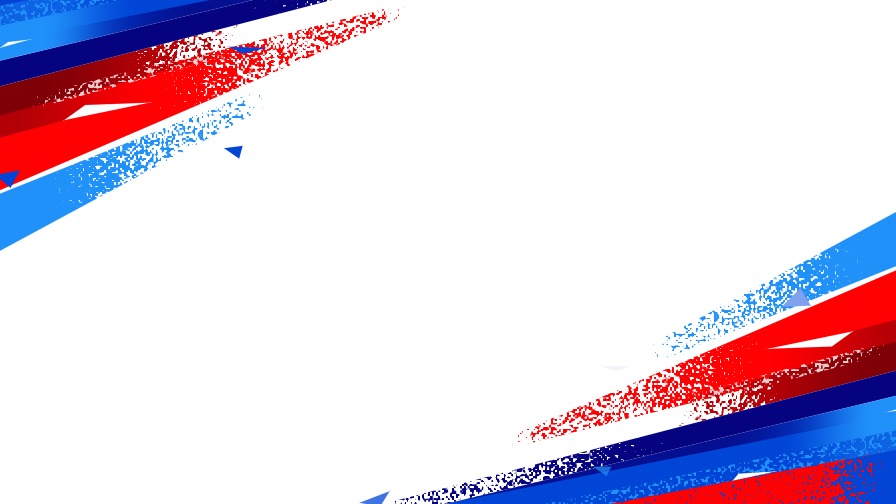
Reproduce this background procedurally as a Shadertoy shader.

```glsl
const float CANVAS_HEIGHT = 4.32;
const float GRAIN_SIZE = 0.017;
const vec3 WHITE = vec3(1.0);
const vec3 SKY = vec3(0.13, 0.57, 0.98);
const vec3 ROYAL = vec3(0.0, 0.27, 0.84);
const vec3 NAVY = vec3(0.02, 0.01, 0.50);
const vec3 RED = vec3(1.0, 0.0, 0.01);
const vec3 MAROON = vec3(0.50, 0.0, 0.03);
const vec3 PERIWINKLE = vec3(0.50, 0.63, 0.93);

float hash(vec2 p) {
    vec3 q = fract(vec3(p.xyx) * 0.1031);
    q += dot(q, q.yzx + 33.33);
    return fract((q.x + q.y) * q.z);
}

float valueNoise(vec2 p) {
    vec2 cell = floor(p), f = fract(p);
    f = f * f * (3.0 - 2.0 * f);
    float low = mix(hash(cell), hash(cell + vec2(1, 0)), f.x);
    float high = mix(hash(cell + vec2(0, 1)), hash(cell + vec2(1, 1)), f.x);
    return mix(low, high, f.y);
}

// Sprayed coverage: density 0 is empty, 1 is solid
float spray(vec2 p, float density, float seed) {
    float grain = valueNoise(p / GRAIN_SIZE + 200.0 + seed * 37.0);
    return smoothstep(-0.1, 0.1, density * 1.2 - 0.1 - grain);
}

// Density falls from solid to sparse, then vanishes at the tip
float fade(float x, float start, float end, float sparse) {
    float density = mix(1.0, sparse, smoothstep(start, mix(start, end, 0.65), x));
    return density * (1.0 - smoothstep(end - 0.45, end, x));
}

// Coverage below the line y = line.x - line.y * x
float below(vec2 p, vec2 line, float aa) {
    float d = (p.y + line.y * p.x - line.x) / sqrt(1.0 + line.y * line.y);
    return smoothstep(-aa, aa, d);
}

float band(vec2 p, vec2 top, vec2 bottom, float aa) {
    return below(p, top, aa) * (1.0 - below(p, bottom, aa));
}

float edgeSide(vec2 p, vec2 a, vec2 b) {
    vec2 e = b - a, w = p - a;
    return (e.x * w.y - e.y * w.x) / length(e);
}

float triangle(vec2 p, vec2 a, vec2 b, vec2 c, float aa) {
    float turn = sign(edgeSide(c, a, b));
    float inside = min(edgeSide(p, a, b) * turn, edgeSide(p, b, c) * turn);
    return smoothstep(-aa, aa, min(inside, edgeSide(p, c, a) * turn));
}

// Fan of sprayed stripes; p runs right and down from the corner
vec3 paintCorner(vec3 color, vec2 p, float aa) {
    // Sky stripe
    float cover = band(p, vec2(1.66, 0.40), vec2(2.15, 0.54), aa);
    color = mix(color, SKY, cover * spray(p, fade(p.x, 0.2, 2.45, 0.36), 1.0));

    // Red stripe with a darker root
    cover = band(p, vec2(0.90, 0.25), vec2(1.63, 0.43), aa);
    float root = (1.0 - below(p, vec2(1.18, 0.27), aa)) * (1.0 - smoothstep(0.1, 1.3, p.x));
    vec3 red = mix(RED, MAROON, root * 0.6);
    color = mix(color, red, cover * spray(p, fade(p.x, 1.0, 3.6, 0.42), 2.0));

    // Maroon stripe dusted with white
    cover = band(p, vec2(0.74, 0.26), vec2(0.99, 0.27), aa);
    vec3 maroon = mix(MAROON, RED, 0.45 * smoothstep(0.3, 1.5, p.x));
    color = mix(color, maroon, cover * spray(p, fade(p.x, 0.9, 2.2, 0.4), 3.0));
    cover = band(p, vec2(0.90, 0.26), vec2(1.01, 0.27), aa);
    float dust = 0.42 * smoothstep(0.1, 0.7, p.x) * (1.0 - smoothstep(1.7, 2.2, p.x));
    color = mix(color, WHITE, cover * 0.8 * spray(p, dust, 4.0));

    // Navy stripe
    cover = band(p, vec2(0.52, 0.24), vec2(0.74, 0.26), aa);
    color = mix(color, NAVY, cover * spray(p, fade(p.x, 1.75, 4.7, 0.45), 5.0));

    // Blue wedge, brightest near the side
    cover = 1.0 - below(p, vec2(0.52, 0.24), aa);
    vec3 blue = mix(SKY, ROYAL, smoothstep(0.3, 1.2, p.x));
    float shade = below(p, vec2(0.36, 0.20), aa) * smoothstep(0.4, 1.7, p.x);
    blue = mix(blue, NAVY, shade * 0.8);
    float mist = band(p, vec2(0.05, 0.19), vec2(0.22, 0.21), aa);
    blue = mix(blue, ROYAL, mist * 0.6);
    blue = mix(blue, SKY, mist * spray(p, 0.35, 6.0));
    color = mix(color, blue, cover);

    // Red spray over the outer edge
    cover = 1.0 - below(p, vec2(0.05, 0.19), aa);
    float density = smoothstep(0.0, 1.1, p.x) * 0.8;
    color = mix(color, mix(ROYAL, RED, spray(p, density, 7.0)), cover);

    // White shards
    float shards = triangle(p, vec2(0.55, 1.03), vec2(0.73, 0.90), vec2(1.28, 0.88), aa);
    shards = max(shards, triangle(p, vec2(0.0, 0.41), vec2(0.07, 0.36), vec2(0.25, 0.34), aa));
    return mix(color, WHITE, shards);
}

void mainImage(out vec4 fragColor, in vec2 fragCoord) {
    float pixel = CANVAS_HEIGHT / iResolution.y;
    vec2 p = fragCoord * pixel;
    float aa = 0.7 * pixel;
    float width = iResolution.x * pixel;

    // The lower fan is the upper one turned half around and shifted
    vec2 upper = vec2(p.x, CANVAS_HEIGHT - p.y);
    vec3 color = paintCorner(WHITE, upper, aa);
    vec2 lower = vec2(width + 0.18 - p.x, p.y - 0.45);
    color = paintCorner(color, lower, aa);

    // Loose shards
    vec2 q = vec2(p.x - width, upper.y);
    color = mix(color, ROYAL, triangle(upper, vec2(1.96, 0.40), vec2(2.29, 0.41), vec2(2.08, 0.46), aa));
    color = mix(color, ROYAL, triangle(upper, vec2(1.92, 1.27), vec2(2.08, 1.25), vec2(2.05, 1.36), aa));
    color = mix(color, ROYAL, triangle(upper, vec2(-0.04, 1.50), vec2(0.17, 1.46), vec2(0.09, 1.61), aa));
    color = mix(color, PERIWINKLE, triangle(q, vec2(-0.98, 2.63), vec2(-0.82, 2.47), vec2(-0.73, 2.62), aa));
    color = mix(color, vec3(0.95, 0.95, 0.98), triangle(q, vec2(-2.53, 3.14), vec2(-2.28, 3.14), vec2(-2.40, 3.18), aa));
    color = mix(color, mix(ROYAL, PERIWINKLE, 0.5), triangle(q, vec2(-4.60, 4.31), vec2(-4.34, 4.21), vec2(-4.42, 4.34), aa));
    color = mix(color, SKY, 0.7 * triangle(q, vec2(-2.60, 4.00), vec2(-2.44, 4.00), vec2(-2.48, 4.08), aa));
    color = mix(color, WHITE, triangle(q, vec2(-1.40, 4.12), vec2(-1.35, 4.06), vec2(-1.03, 4.04), aa));
    fragColor = vec4(color, 1.0);
}
```
